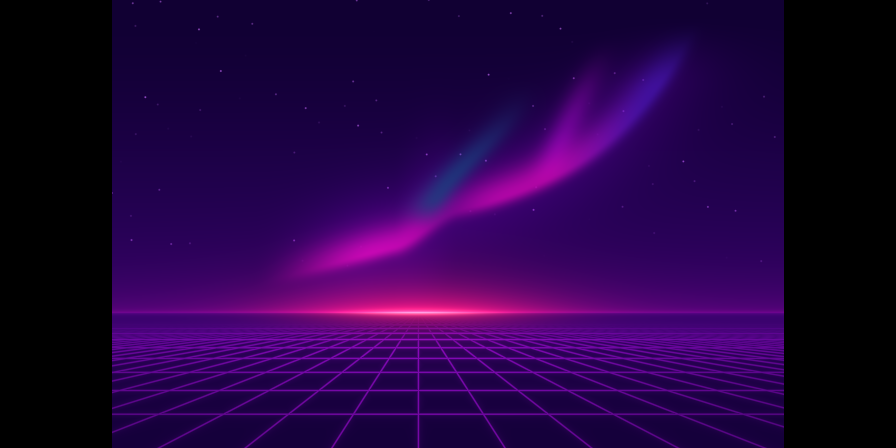
A Shadertoy shader for this background:

```glsl
const float PANEL_HALF_WIDTH = 0.75;
const float HORIZON_Y = -0.198;
const float GLOW_X = -0.066;
const float COLUMN_SPACING = 0.64;   // column gap per unit below the horizon
const float ROW_STEP = 0.266;        // logarithmic row gap
const float ROW_START = 0.2266;
const float LINE_WIDTH = 0.0012;
const float STAR_CELL = 0.06;
const float STAR_CHANCE = 0.32;

const vec3 SKY_TOP = vec3(0.065, 0.0, 0.20);
const vec3 SKY_LOW = vec3(0.155, 0.004, 0.35);
const vec3 HAZE = vec3(0.24, 0.012, 0.17);
const vec3 SUN_GLOW = vec3(0.66, 0.08, 0.0);
const vec3 HOT_CORE = vec3(0.5, 0.6, 0.35);
const vec3 FLOOR_FAR = vec3(0.23, 0.008, 0.44);
const vec3 FLOOR_NEAR = vec3(0.075, 0.0, 0.22);
const vec3 GRID_COLOR = vec3(0.38, 0.03, 0.42);
const vec3 AURORA_PINK = vec3(0.46, 0.02, 0.21);
const vec3 AURORA_BLUE = vec3(0.07, 0.06, 0.24);
const vec3 AURORA_CYAN = vec3(0.09, 0.26, 0.50);
const vec3 AURORA_VIOLET = vec3(0.22, 0.01, 0.20);
const vec3 AURORA_HALO = vec3(0.10, 0.0, 0.14);
const vec3 STAR_COLOR = vec3(0.55, 0.32, 0.60);

float hash(vec2 p) {
    return fract(sin(dot(p, vec2(127.1, 311.7))) * 43758.5453);
}

float bell(float x, float width) {
    return exp(-x * x / (width * width));
}

// Height of the main aurora ribbon
float ribbonHeight(float x) {
    float u = max(x - 0.04, 0.0);
    float bend = 0.045 * smoothstep(-0.12, 0.02, x);
    return -0.055 + 0.26 * (x + 0.141) + bend + 0.45 * u * u + 2.4 * u * u * u * u;
}

vec3 addAurora(vec3 color, vec2 p) {
    // Ribbon with a crisp lower edge and a soft upper edge
    float slope = (ribbonHeight(p.x + 0.005) - ribbonHeight(p.x - 0.005)) / 0.01;
    float dist = (p.y - ribbonHeight(p.x)) / sqrt(1.0 + slope * slope);
    float ribbon = bell(dist, dist < 0.0 ? 0.02 : 0.05);
    float ends = smoothstep(-0.44, -0.16, p.x) * (1.0 - smoothstep(0.30, 0.46, p.y));
    float tail = smoothstep(0.20, 0.46, p.x);
    float dim = 1.0 - 0.45 * bell(p.x - 0.005, 0.07);
    color += AURORA_HALO * bell(dist - 0.025, 0.11) * ends;
    color += mix(AURORA_PINK * dim, AURORA_BLUE, tail) * ribbon * ends;

    // Cyan strand
    float cyanX = mix(-0.055, 0.165, smoothstep(-0.02, 0.32, p.y));
    float cyanFade = smoothstep(-0.02, 0.06, p.y) * (1.0 - smoothstep(0.08, 0.33, p.y));
    float cyan = bell(p.x - cyanX, p.x < cyanX ? 0.045 : 0.035);
    color = mix(color, AURORA_CYAN, 0.75 * cyan * cyanFade);

    // Violet strand
    float violetX = 0.25 + 0.47 * (p.y - 0.1875);
    float violetFade = smoothstep(0.08, 0.20, p.y) * (1.0 - smoothstep(0.22, 0.43, p.y));
    return color + AURORA_VIOLET * bell(p.x - violetX, 0.035) * violetFade;
}

float stars(vec2 p, float pixel) {
    vec2 cell = floor(p / STAR_CELL);
    vec2 offset = 0.15 + 0.7 * vec2(hash(cell + 3.1), hash(cell + 7.7));
    float dist = length(p - (cell + offset) * STAR_CELL);
    float brightness = hash(cell + 12.3);
    float shown = step(hash(cell), STAR_CHANCE);
    return shown * brightness * brightness * (1.0 - smoothstep(0.0, 0.0015 + pixel, dist));
}

vec3 skyColor(vec2 p, float height, float pixel) {
    vec3 color = mix(SKY_LOW, SKY_TOP, smoothstep(0.0, 0.7, height));
    color += HAZE * exp(-height / 0.07) * (0.7 + 0.3 * bell(p.x - GLOW_X, 0.5));
    color += SUN_GLOW * exp(-height / 0.05) * bell(p.x - GLOW_X, 0.30);
    color = addAurora(color, p);
    return color + STAR_COLOR * stars(p, pixel) * smoothstep(0.05, 0.2, height);
}

float gridLine(float dist, float pixel) {
    return 0.8 * (1.0 - smoothstep(0.0, LINE_WIDTH + pixel, dist)) + 0.2 * exp(-dist / 0.007);
}

vec3 floorColor(vec2 p, float depth, float pixel) {
    float x = p.x - GLOW_X;
    vec3 color = mix(FLOOR_NEAR, FLOOR_FAR, exp(-depth / 0.09));
    color += SUN_GLOW * exp(-depth / 0.025) * bell(x, 0.27);

    // Columns spread from the vanishing point; rows spread toward the viewer
    float d = max(depth, 0.001);
    float slant = x / d;
    float column = abs(fract(slant / COLUMN_SPACING + 0.5) - 0.5) * COLUMN_SPACING * d;
    column /= sqrt(1.0 + slant * slant);
    float row = abs(fract(log(d / ROW_START) / ROW_STEP + 0.5) - 0.5) * ROW_STEP * d;
    float rowFade = smoothstep(0.01, 0.06, d) * (1.0 - smoothstep(0.25, 0.28, d));
    float grid = gridLine(column, pixel) * smoothstep(0.0, 0.09, d);
    grid = max(grid, gridLine(row, pixel) * rowFade);
    return color + GRID_COLOR * grid * (0.65 + 0.35 * bell(x, 0.5));
}

void mainImage(out vec4 fragColor, in vec2 fragCoord) {
    vec2 p = (fragCoord - 0.5 * iResolution.xy) / iResolution.y;
    float pixel = 1.0 / iResolution.y;
    float height = p.y - HORIZON_Y;
    vec3 ground = floorColor(p, max(-height, 0.0), pixel);
    vec3 sky = skyColor(p, max(height, 0.0), pixel);
    vec3 color = mix(ground, sky, smoothstep(-pixel, pixel, height));

    // Bright horizon line with a hot center
    float line = exp(-abs(height) / 0.004);
    color += line * (HAZE * 0.6 + HOT_CORE * bell(p.x - GLOW_X, 0.13));

    // Black side bars
    float panel = 1.0 - smoothstep(-0.5 * pixel, 0.5 * pixel, abs(p.x) - PANEL_HALF_WIDTH);
    fragColor = vec4(clamp(color, 0.0, 1.0) * panel, 1.0);
}
```
